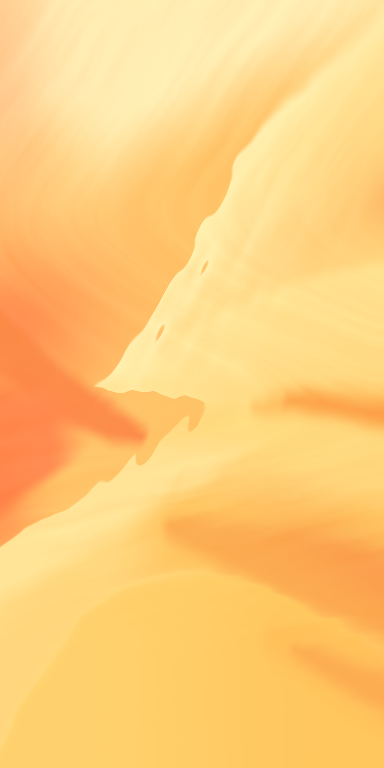
Reproduce this background procedurally as a Shadertoy shader.

```glsl
float hash(vec2 p) {
    vec3 q = fract(vec3(p.xyx) * 0.1031);
    q += dot(q, q.yzx + 33.33);
    return fract((q.x + q.y) * q.z);
}

float noise(vec2 p) {
    vec2 i = floor(p), f = fract(p);
    f = f * f * (3.0 - 2.0 * f);
    return mix(mix(hash(i), hash(i + vec2(1, 0)), f.x),
               mix(hash(i + vec2(0, 1)), hash(i + vec2(1, 1)), f.x), f.y);
}

float fbm(vec2 p) {
    float sum = 0.0, amp = 0.5;
    for (int i = 0; i < 4; i++) {
        sum += amp * noise(p);
        p = mat2(1.6, 1.2, -1.2, 1.6) * p + 7.3;
        amp *= 0.5;
    }
    return sum;
}

// Coordinates along and across a direction
vec2 align(vec2 p, vec2 dir) {
    dir = normalize(dir);
    return vec2(dot(p, dir), dot(p, vec2(-dir.y, dir.x)));
}

float glow(vec2 p, vec2 center, vec2 radius, float angle) {
    vec2 q = align(p - center, vec2(cos(angle), sin(angle))) / radius;
    return exp(-dot(q, q));
}

// Rounded tongue widening away from its tip
float tongue(vec2 p, vec2 tip, vec2 dir, float width, float bend, float soft) {
    vec2 q = align(p - tip, dir);
    float d = abs(q.y - bend * q.x * q.x) - width * sqrt(max(q.x, 0.0));
    return smoothstep(soft, -soft, d) * smoothstep(0.0, soft, q.x);
}

// Border between the warm left side and the pale right side
float border(float y) {
    float upper = 0.30 + 0.75 * (y - 1.05) - 0.08 * exp(-pow((y - 1.66) / 0.2, 2.0));
    float lower = min((y - 0.58) / 0.62, 0.50);
    return mix(lower, upper, smoothstep(0.95, 1.0, y));
}

vec3 warmSide(vec2 p) {
    vec3 col = vec3(1.0, 0.77, 0.41);
    col = mix(col, vec3(1.0, 0.84, 0.53), 0.8 * glow(p, vec2(0.17, 1.55), vec2(0.18, 0.30), 0.0));
    float cream = smoothstep(-0.14, 0.16, min(p.y - 1.56 - 0.55 * abs(p.x - 0.29), 0.20));
    col = mix(col, vec3(1.0, 0.93, 0.70), cream);
    col = mix(col, vec3(1.0, 0.78, 0.55), 0.95 * glow(p, vec2(-0.04, 1.80), vec2(0.16, 0.38), 0.0));
    col = mix(col, vec3(1.0, 0.66, 0.36), 0.8 * glow(p, vec2(0.0, 1.22), vec2(0.32, 0.20), 0.0));
    col = mix(col, vec3(1.0, 0.51, 0.29), glow(p, vec2(-0.05, 1.12), vec2(0.24, 0.16), 0.0));
    // Ember tongue and the flank below it
    col = mix(col, vec3(0.99, 0.55, 0.29), tongue(p, vec2(0.39, 0.86), vec2(-1.0, 0.35), 0.12, -0.5, 0.025));
    float flank = smoothstep(-0.03, 0.03, p.y - 0.66 - 0.8 * p.x);
    flank *= smoothstep(0.24, 0.12, p.x) * smoothstep(1.03, 0.93, p.y);
    col = mix(col, vec3(1.0, 0.54, 0.31), flank);
    return mix(col, vec3(1.0, 0.51, 0.28), 0.7 * glow(p, vec2(0.0, 0.70), vec2(0.09, 0.18), 0.0));
}

vec3 paleSide(vec2 p, float fromBorder) {
    vec3 col = vec3(1.0, 0.84, 0.49);
    col = mix(col, vec3(1.0, 0.77, 0.42), 0.9 * glow(p, vec2(0.90, 1.44), vec2(0.36, 0.15), 0.45));
    col = mix(col, vec3(0.99, 0.68, 0.36), 0.8 * glow(p, vec2(1.03, 1.48), vec2(0.07, 0.08), 0.0));
    // Swept highlight under the amber cloud
    float sweep = p.y - 1.31 + 0.65 * pow(max(1.0 - p.x, 0.0), 2.0);
    col = mix(col, vec3(1.0, 0.87, 0.54), smoothstep(0.02, -0.03, sweep) * smoothstep(-0.4, -0.1, sweep));
    float edgeLight = exp(-max(fromBorder, 0.0) / 0.20) * smoothstep(0.90, 1.05, p.y);
    col = mix(col, vec3(1.0, 0.94, 0.69), edgeLight);
    col = mix(col, vec3(1.0, 0.87, 0.51), 0.8 * glow(p, vec2(0.66, 0.88), vec2(0.28, 0.08), -0.1));
    col = mix(col, vec3(1.0, 0.76, 0.39), tongue(p, vec2(0.63, 0.95), vec2(1.0, -0.03), 0.09, 0.0, 0.035));
    col = mix(col, vec3(0.99, 0.64, 0.30), tongue(p, vec2(0.71, 0.95), vec2(1.0, -0.07), 0.055, 0.0, 0.03));

    // Lower amber field and its dark lens
    float shelf = smoothstep(0.83, 0.70, p.y + 0.06 * p.x);
    col = mix(col, vec3(1.0, 0.77, 0.38), shelf * smoothstep(0.27, 0.47, p.x));
    col = mix(col, vec3(0.99, 0.67, 0.32), tongue(p, vec2(0.41, 0.63), vec2(1.0, -0.20), 0.14, -0.15, 0.035));
    col = mix(col, vec3(0.98, 0.60, 0.29), 0.7 * glow(p, vec2(1.02, 0.50), vec2(0.32, 0.09), -0.5));

    // Pale ribbon running to the lower left
    float ribbon = smoothstep(0.20, 0.04, fromBorder - 0.12) * smoothstep(0.90, 0.78, p.y);
    col = mix(col, vec3(1.0, 0.89, 0.59), ribbon);

    // Golden dome
    float left = max(0.48 - p.x, 0.0), right = max(p.x - 0.50, 0.0);
    float dome = p.y - 0.51 + 1.9 * left * left + 0.9 * right * right;
    vec3 gold = mix(vec3(1.0, 0.78, 0.37), vec3(1.0, 0.82, 0.43), smoothstep(0.85, 0.2, p.x));
    gold = mix(gold, vec3(1.0, 0.75, 0.35), tongue(p, vec2(0.67, 0.36), vec2(1.0, -0.45), 0.16, 0.0, 0.05));
    gold = mix(gold, vec3(0.99, 0.68, 0.32), tongue(p, vec2(0.75, 0.32), vec2(1.0, -0.55), 0.09, 0.15, 0.03));
    col = mix(col, gold, smoothstep(0.012, -0.012, dome));
    return mix(col, vec3(1.0, 0.86, 0.51), 0.6 * exp(-abs(dome) / 0.012) * smoothstep(0.75, 0.4, p.x));
}

void mainImage(out vec4 fragColor, in vec2 fragCoord) {
    vec2 p = fragCoord / iResolution.xy * vec2(1.0, 2.0);

    // Painterly warp and long brush strokes
    vec2 warped = p + 0.045 * (vec2(fbm(p * 5.0), fbm(p * 5.0 + 19.0)) - 0.47);
    vec2 stroke = align(warped, mix(vec2(1.0, 0.25), vec2(0.65, 1.0), smoothstep(0.85, 1.5, p.y)));
    float bristle = fbm(stroke * vec2(3.0, 32.0)) - 0.47;
    warped += 0.025 * bristle * vec2(0.5, 1.0);

    // Ragged teeth where the two sides meet
    float ragged = smoothstep(0.65, 0.85, p.y) * smoothstep(1.75, 1.35, p.y);
    float teeth = 0.13 * ragged * (noise(align(p, vec2(0.5, 1.0)) * vec2(10.0, 38.0)) - 0.5);
    float fromBorder = warped.x - border(warped.y) + teeth;
    float crisp = mix(0.006, 0.05, smoothstep(1.55, 1.95, p.y));
    vec3 col = mix(warmSide(warped), paleSide(warped, fromBorder), smoothstep(-crisp, crisp, fromBorder));

    col += vec3(0.0, 0.05, 0.06) * bristle * smoothstep(0.2, 0.7, p.y);
    fragColor = vec4(clamp(col, 0.0, 1.0), 1.0);
}
```
